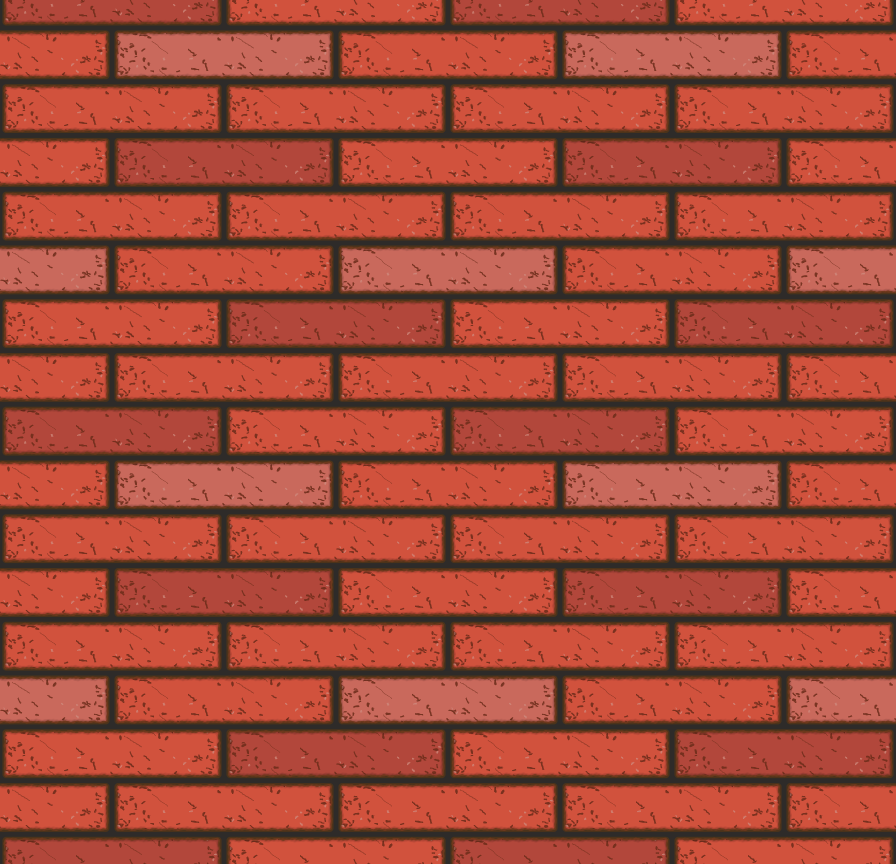
Give the GLSL for this texture, as a WebGL 2 fragment shader.

```glsl
#version 300 es
precision highp float;
// Running-bond brick wall: four bricks across, sixteen courses, dark ragged joints.
// Each brick is a rounded box with brown rims; its colour follows an eight-course
// cycle, and its wear is made of cellular flecks, dashes and long thin scratches.

uniform vec2 u_resolution;
out vec4 outColor;

#define BRICKS_ACROSS 4.0
#define COURSE_HEIGHT 0.06     // in canvas widths
#define TOP_SHIFT 0.48         // part of a course hidden above the top edge
#define JOINT 0.046            // half width of the mortar, in course heights
#define RIM_OUTER 0.028
#define RIM_INNER 0.032
#define CORNER 0.07
#define RAGGED 0.013
#define SCRATCH_ANGLE -0.6

const vec3 MORTAR     = vec3(0.18, 0.17, 0.16);
const vec3 RIM_DARK   = vec3(0.30, 0.20, 0.10);
const vec3 RIM_BROWN  = vec3(0.43, 0.22, 0.11);
const vec3 BRICK_RED  = vec3(0.82, 0.32, 0.24);
const vec3 BRICK_DARK = vec3(0.70, 0.28, 0.23);
const vec3 BRICK_PINK = vec3(0.79, 0.41, 0.36);
const vec3 STAIN      = vec3(0.42, 0.17, 0.10);
const vec3 CHIP       = vec3(0.81, 0.55, 0.50);

vec3 hash3(vec2 p) {
    vec3 q = fract(vec3(p.xyx) * vec3(0.1031, 0.1030, 0.0973));
    q += dot(q, q.yxz + 33.33);
    return fract((q.xxy + q.yzz) * q.zyx);
}

float roundBox(vec2 p, vec2 halfSize, float radius) {
    vec2 q = abs(p) - halfSize + radius;
    return length(max(q, 0.0)) + min(max(q.x, q.y), 0.0) - radius;
}

float segmentDistance(vec2 p, vec2 arm) {
    return length(p - arm * clamp(dot(p, arm) / dot(arm, arm), -1.0, 1.0));
}

// Layered sines that roughen outlines
float ripple(vec2 p) {
    return 0.5 * sin(p.x * 23.0 + 2.0 * sin(p.y * 17.0))
         + 0.3 * sin(p.y * 41.0 + p.x * 37.0)
         + 0.2 * sin(p.x * 79.0 - p.y * 61.0);
}

// Wear gathers at both ends and along the long edges of a brick
float edgeWear(vec2 p, vec2 size) {
    float fromEnd = min(p.x, size.x - p.x);
    float ends = 1.0 - smoothstep(0.1, 0.85, fromEnd);
    float bottom = 1.0 - smoothstep(0.08, 0.38, p.y);
    float top = 1.0 - smoothstep(0.05, 0.2, size.y - p.y);
    return min(ends + 0.5 * bottom + 0.3 * top, 1.0);
}

// Coverage of scattered strokes; shape = half length, radius, spread of angle
float flecks(vec2 p, vec2 size, float cell, vec3 shape, vec2 density, float seed, float px) {
    vec2 g = p / cell;
    vec2 base = floor(g);
    float d = 10.0;
    for (int j = -1; j <= 1; j++) {
        for (int i = -1; i <= 1; i++) {
            vec2 id = base + vec2(i, j);
            vec3 place = hash3(id + seed);
            vec3 look = hash3(id + seed + 57.0);
            float chance = density.x + density.y * edgeWear((id + 0.5) * cell, size);
            if (look.x > chance) continue;
            float angle = SCRATCH_ANGLE + shape.z * (place.z - 0.5);
            vec2 arm = vec2(cos(angle), sin(angle)) * shape.x * mix(0.4, 1.0, look.y);
            float radius = shape.y * mix(0.6, 1.2, look.z);
            d = min(d, segmentDistance(g - id - place.xy, arm) - radius);
        }
    }
    return clamp(0.5 - d * cell / px, 0.0, 1.0);
}

// Dark and pink bricks step through the courses on alternating columns
vec3 brickColor(float course, float column) {
    float r = mod(course, 8.0);
    bool accent = mod(column, 2.0) == step(4.5, r);
    if (accent && mod(r, 3.0) == 0.0) return BRICK_DARK;
    if (accent && mod(r, 4.0) == 1.0) return BRICK_PINK;
    return BRICK_RED;
}

void main() {
    // Brick layout, with lengths in course heights
    vec2 uv = vec2(gl_FragCoord.x, u_resolution.y - gl_FragCoord.y) / u_resolution.x;
    float v = uv.y / COURSE_HEIGHT + TOP_SHIFT;
    float course = floor(v);
    float u = uv.x * BRICKS_ACROSS - 0.5 * mod(course, 2.0);
    vec2 size = vec2(1.0 / (BRICKS_ACROSS * COURSE_HEIGHT), 1.0);
    vec2 p = vec2(fract(u), 1.0 - fract(v)) * size;
    float px = 1.0 / (u_resolution.x * COURSE_HEIGHT);

    // Worn brick face
    vec3 face = brickColor(course, floor(u));
    vec2 q = p + 0.014 * vec2(ripple(p), ripple(p.yx + 3.0));
    float scratch = flecks(q, size, 0.5, vec3(0.42, 0.014, 0.3), vec2(0.35, 0.0), 11.0, px);
    float dashes = flecks(q, size, 0.2, vec3(0.36, 0.085, 1.5), vec2(0.17, 0.2), 23.0, px);
    float grains = flecks(q, size, 0.1, vec3(0.32, 0.19, 2.4), vec2(0.03, 0.42), 37.0, px);
    float chips = flecks(q, size, 0.14, vec3(0.16, 0.11, 3.0), vec2(0.05, 0.18), 71.0, px);
    face = mix(face, STAIN, 0.6 * scratch);
    face = mix(face, STAIN, 0.85 * max(dashes, grains));
    face = mix(face, CHIP, 0.75 * chips);

    // Ragged rims and mortar
    float d = roundBox(p - 0.5 * size, 0.5 * size - JOINT, CORNER);
    float rough = d + RAGGED * ripple(p);
    float inner = rough + RIM_OUTER + RIM_INNER;
    vec3 color = mix(face, face * 0.8, smoothstep(-0.05, 0.0, inner));
    color = mix(color, RIM_BROWN, clamp(0.5 + inner / px, 0.0, 1.0));
    color = mix(color, RIM_DARK, clamp(0.5 + (rough + RIM_OUTER) / px, 0.0, 1.0));
    color = mix(color, MORTAR, clamp(0.5 + d / px, 0.0, 1.0));
    outColor = vec4(color, 1.0);
}
```
